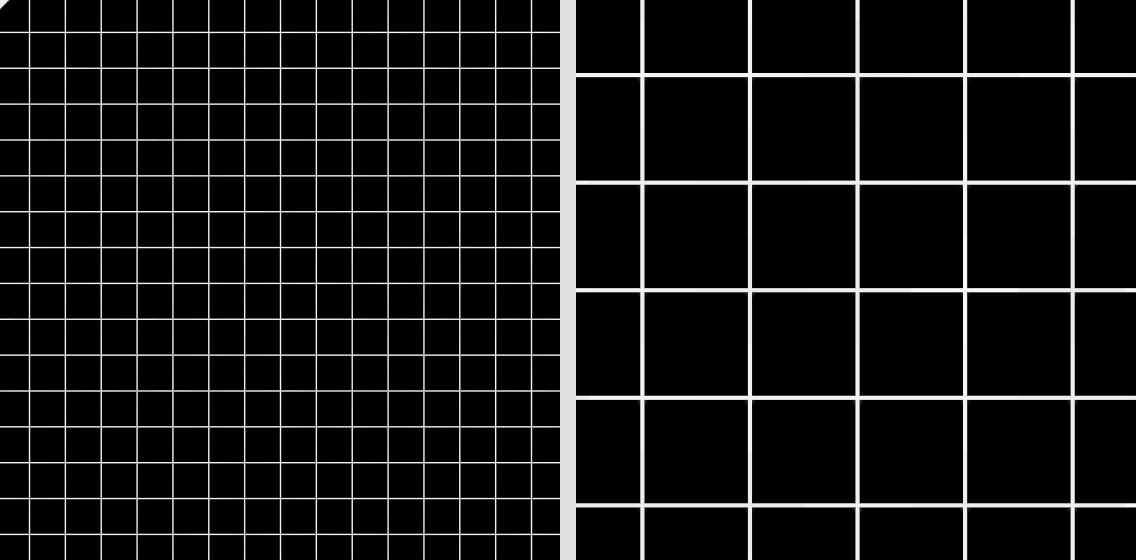
Left, the full canvas; right, a detail of the centre.
This pattern is drawn by a WebGL 2 fragment shader. Its source:

```glsl
#version 300 es
precision highp float;
// Thin white square grid on black, about 15 cells across and down.
// Lines are distances to the nearest repeat, with slight brightness wear,
// faint smudges at the crossings and a small pale wedge in the top left corner.

uniform vec2 u_resolution;
out vec4 fragColor;

const float PITCH = 0.06403;              // cell size
const vec2 FIRST_LINE = vec2(0.0527, 0.0457); // first line from left and bottom
const float LINE_WIDTH = 0.0025;
const float WEDGE_SIZE = 0.0165;
const vec3 BACKGROUND = vec3(0.0);
const vec3 LINE_COLOR = vec3(0.97);
const vec3 WEDGE_COLOR = vec3(0.93, 0.93, 0.95);

// Hash without sine, from 0 to 1
float hash21(vec2 p) {
    vec3 q = fract(vec3(p.xyx) * 0.1031);
    q += dot(q, q.yzx + 33.33);
    return fract((q.x + q.y) * q.z);
}

// Share of a pixel covered by the inside of a signed distance
float coverage(float dist, float pixel) {
    return clamp(0.5 - dist / pixel, 0.0, 1.0);
}

// Signed offset from the nearest grid line on each axis
vec2 gridOffset(vec2 p, float pitch) {
    return (fract(p / pitch + 0.5) - 0.5) * pitch;
}

// Soft spot just beside a crossing, varying with its cell
float crossingSmudge(vec2 offset, vec2 cell) {
    vec2 shift = vec2(0.0, -0.0016);
    vec2 d = (offset - shift) / 0.0022;
    return exp(-dot(d, d)) * mix(0.15, 0.35, hash21(cell));
}

void main() {
    vec2 p = gl_FragCoord.xy / u_resolution.y;
    float aspect = u_resolution.x / u_resolution.y;
    float pixel = 1.0 / u_resolution.y;

    // Grid lines, each segment slightly lighter or darker
    vec2 gridPos = p - FIRST_LINE;
    vec2 offset = gridOffset(gridPos, PITCH);
    vec2 cell = floor(gridPos / PITCH + 0.5);
    float wear = mix(0.95, 1.0, hash21(cell + 20.0));
    float vertical = coverage(abs(offset.x) - 0.5 * LINE_WIDTH, pixel);
    float horizontal = coverage(abs(offset.y) - 0.5 * LINE_WIDTH, pixel);
    float ink = max(vertical, horizontal) * wear;
    ink = max(ink, crossingSmudge(offset, cell + 50.0));
    vec3 color = mix(BACKGROUND, LINE_COLOR, ink);

    // Corner wedge with a soft diagonal edge
    float diagonal = (p.x + 1.0 - p.y - WEDGE_SIZE) * 0.7071;
    float wedge = coverage(diagonal, max(pixel, 0.003));
    color = mix(color, WEDGE_COLOR, wedge * step(p.x, aspect));

    fragColor = vec4(color, 1.0);
}
```
